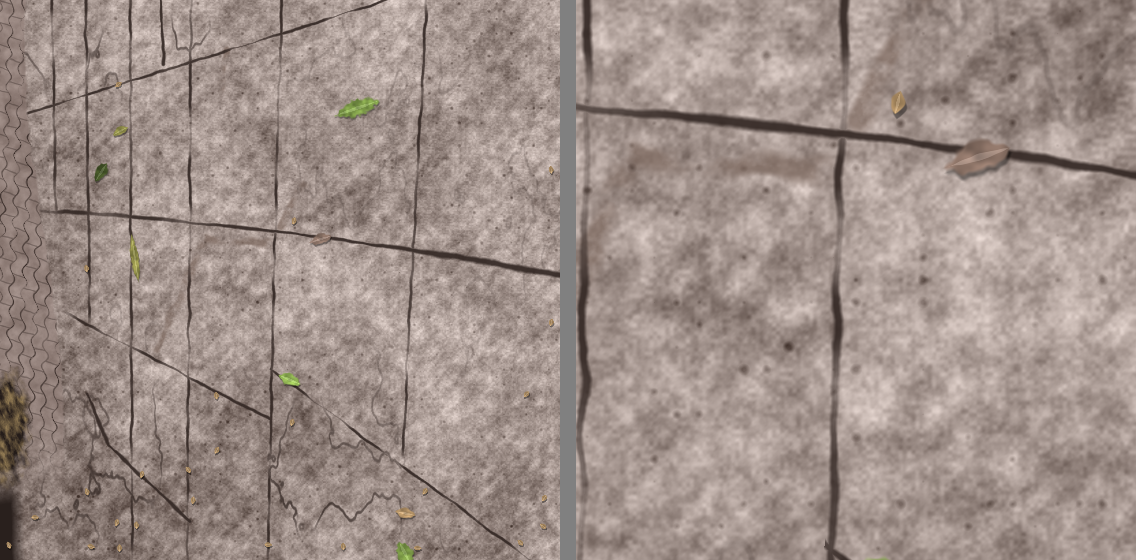
Left, the full canvas; right, a detail of the centre.
Write a three.js fragment shader that draws this texture.

```glsl
// Weathered stone paving seen at a slant: slab columns widen to the right,
// crossed by uneven joints, with wavy pavers at the left and fallen leaves.
// Columns use a perspective mapping; wear comes from layered value noise.
varying vec2 vUv;

const vec3 GAP = vec3(.2, .155, .14);
const vec3 STAIN = vec3(.45, .37, .33);
const vec3 GREEN = vec3(.47, .58, .27);
const vec3 OLIVE = vec3(.55, .54, .28);
const vec3 TAN = vec3(.7, .57, .4);

float hash(vec2 p) { return fract(sin(dot(p, vec2(127.1, 311.7))) * 43758.5453); }

float ramp(float a, float b, float x) { return clamp((x - a) / (b - a), 0., 1.); }

float noise(vec2 p) {
  vec2 i = floor(p), f = fract(p);
  f = f * f * (3. - 2. * f);
  return mix(mix(hash(i), hash(i + vec2(1, 0)), f.x),
             mix(hash(i + vec2(0, 1)), hash(i + vec2(1, 1)), f.x), f.y);
}

float fbm(vec2 p) {
  float sum = 0., amp = .52;
  for (int i = 0; i < 5; i++) {
    sum += amp * noise(p);
    p = mat2(1.6, 1.2, -1.2, 1.6) * p + 7.3;
    amp *= .5;
  }
  return sum;
}

float line(float d, float width) { return 1. - smoothstep(width * .3, width + .001, abs(d)); }

// Worn line between ends.xy and ends.zw
float stroke(vec2 p, vec4 ends, float width) {
  vec2 ab = ends.zw - ends.xy, ap = p - ends.xy;
  float t = clamp(dot(ap, ab) / dot(ab, ab), 0., 1.);
  return line(length(ap - ab * t), width * (.3 + noise(p * 45.)));
}

// Even-width contour of noise
float crackLine(vec2 p, float width) {
  float e = .004, c = fbm(p);
  vec2 slope = vec2(fbm(p + vec2(e, 0)) - c, fbm(p + vec2(0, e)) - c) / e;
  return line((c - .5) / (length(slope) * 7. + 2.), width);
}

float leafShape(vec2 p, float angle, vec2 size) {
  float c = cos(angle), s = sin(angle);
  vec2 q = vec2(c * p.x + s * p.y, c * p.y - s * p.x) / size;
  return 1. - smoothstep(-.2, .2, abs(q.y) - 1. + q.x * q.x + .5 * (noise(p * 200.) - .5));
}

// Leaf with shadow and midrib; place holds centre and half size
void addLeaf(inout vec3 col, vec2 p, vec4 place, float angle, vec3 tint) {
  p -= place.xy;
  col *= 1. - .4 * leafShape(p + vec2(-.001, .003), angle, place.zw);
  vec3 shade = tint * (.8 + .45 * noise(p * 170.)) + .12 * leafShape(p, angle, place.zw * vec2(.9, .2));
  col = mix(col, shade, leafShape(p, angle, place.zw));
}

// Interlocking blocks with S-shaped sides
vec3 pavers(vec2 p, float grain) {
  vec2 q = vec2(p.x * 46. - p.y * 2., p.y * 25. + p.x * 8.);
  q.x += .22 * sin(q.y * 6.2832);
  q.y += .5 * mod(floor(q.x), 2.);
  vec2 f = abs(fract(q) - .5);
  float gap = max(ramp(.4, .48, f.x) * noise(q * 1.7), .35 * ramp(.45, .49, f.y));
  return mix(vec3(.57, .5, .475) + .2 * (grain - .5), GAP, gap);
}

void main() {
  vec2 uv = vUv;
  vec2 p = uv + .007 * (vec2(fbm(uv * 32.), fbm(uv * 32. + 40.)) - .5);
  float grain = fbm(uv * 64.), broad = fbm(uv * 8. + 3.);

  // Slab columns and joint curves
  float x = p.x - (p.y - .5) * .11 * (p.x - .27) + .311;
  float k = 8.27 - 3.42 / x, column = floor(k + .5);
  float top = p.y - .782 - .315 * p.x;
  float middle = p.y - .628 + .05 * p.x + .07 * p.x * p.x;
  float low = p.x < .482 ? p.y - .502 + .52 * p.x : p.y - .7 + .74 * p.x;

  // Mottled stone with grain, slanted streaks, small pits and dirt
  float tone = .635 + .27 * (broad - .5) + .3 * (grain - .5);
  tone += .1 * (noise(uv * 230.) - .5) + .11 * (noise(uv * 410.) - .5);
  tone += .24 * (fbm(vec2(uv.x - uv.y, uv.x + uv.y) * vec2(70, 28)) - .5);
  tone += .05 * (hash(vec2(floor(k), step(0., middle) + step(0., low))) - .5);
  vec2 pit = uv * 75.;
  float pitSize = .3 * hash(floor(pit) + 3.) - .1;
  tone -= .2 * ramp(.1, -.1, length(fract(pit) - .5) - pitSize) * step(.8, hash(floor(pit)));
  tone -= .07 * ramp(.42, 0., uv.y) * ramp(.75, .3, uv.x);
  tone -= .1 * ramp(.17, 0., length((uv - vec2(.58, .25)) * vec2(.8, 1.2)));
  vec3 col = vec3(tone) - vec3(0, .06, .085);

  // Brown stains
  float stain = stroke(p, vec4(.405, .91, .393, .84), .01);
  stain = max(stain, stroke(p, vec4(.36, .56, .28, .375), .012));
  stain = max(stain, stroke(p, vec4(.37, .575, .48, .565), .012));
  stain = max(stain, stroke(p, vec4(.54, .67, .5, .595), .012));
  col = mix(col, STAIN, .65 * stain * ramp(.3, .6, grain));

  // Joints, broken by wear
  float wear = .3 + .7 * ramp(.25, .7, noise(uv * 23.));
  float foot = column < 1.5 ? .62 - .19 * column : (column > 4.5 ? .19 : 0.);
  float gap = line((k - column) * x * x / 3.42, .0014 + .0016 * wear) * wear;
  gap *= ramp(foot - .01, foot + .01, p.y) * step(-.5, column);
  gap = max(gap, line(top, .0032 * wear) * (.4 + .6 * wear));
  float deep = mix(.0015 + .003 * wear, .0075, ramp(.7, .78, p.x));
  gap = max(gap, line(middle, deep) * max(wear, ramp(.2, .4, p.x)));
  gap = max(gap, line(low, .0036 * wear) * wear * ramp(.11, .14, p.x));
  gap = max(gap, stroke(p, vec4(.156, .297, .195, .206), .004));
  gap = max(gap, stroke(p, vec4(.195, .206, .338, .069), .004));
  gap = max(gap, stroke(p, vec4(.287, 1, .293, .885), .004));

  // Thin cracks, strongest at upper left and lower middle
  float area = max(ramp(.78, .95, uv.y) * ramp(.55, .3, uv.x), ramp(.4, .1, uv.y) * ramp(.85, .6, uv.x));
  float crack = crackLine(uv * vec2(9, 5) + 11., .0014) * ramp(.35, .6, noise(uv * 9.));
  col = mix(col, GAP, .92 * max(gap, crack * (.2 + .6 * area)));

  // Paver strip, dry grass and dark corner
  float border = .045 + .068 * smoothstep(.9, .25, p.y);
  col = mix(col, pavers(p, grain), ramp(.002, -.002, p.x - border) * ramp(.12, .25, uv.y));
  float tuft = ramp(1.1, .7, length((p - vec2(.01, .235)) / vec2(.045, .1)) + .6 * (grain - .5));
  float blades = fbm(vec2(uv.x * 130. + uv.y * 60., uv.y * 45. - uv.x * 50.));
  col = mix(col, mix(GAP * .7, vec3(.56, .47, .32), ramp(.3, .8, blades)), tuft);
  col = mix(col, GAP * .8, ramp(.045, .02, p.x) * ramp(.15, .1, p.y));

  // Scattered litter, denser toward the bottom
  vec2 cell = floor(uv * 22.);
  float seed = hash(cell + 5.);
  vec2 spot = (cell + .3 + .4 * vec2(hash(cell + 9.), hash(cell + 17.))) / 22.;
  if (seed > mix(.87, .97, ramp(.05, .3, uv.y))) addLeaf(col, uv, vec4(spot, .007, .004), seed * 90., TAN);

  // Larger leaves
  addLeaf(col, uv, vec4(.638, .807, .041, .014), .33, GREEN);
  addLeaf(col, uv, vec4(.241, .538, .042, .007), 1.72, OLIVE);
  addLeaf(col, uv, vec4(.215, .766, .015, .007), .5, OLIVE);
  addLeaf(col, uv, vec4(.181, .693, .019, .01), 1., GREEN * .55);
  addLeaf(col, uv, vec4(.517, .322, .021, .01), -.4, GREEN * 1.2);
  addLeaf(col, uv, vec4(.573, .573, .02, .009), .3, STAIN * 1.2);
  addLeaf(col, uv, vec4(.724, .083, .018, .009), -.2, TAN);
  addLeaf(col, uv, vec4(.723, .012, .022, .014), -1.1, GREEN);
  gl_FragColor = vec4(col, 1);
}
```
